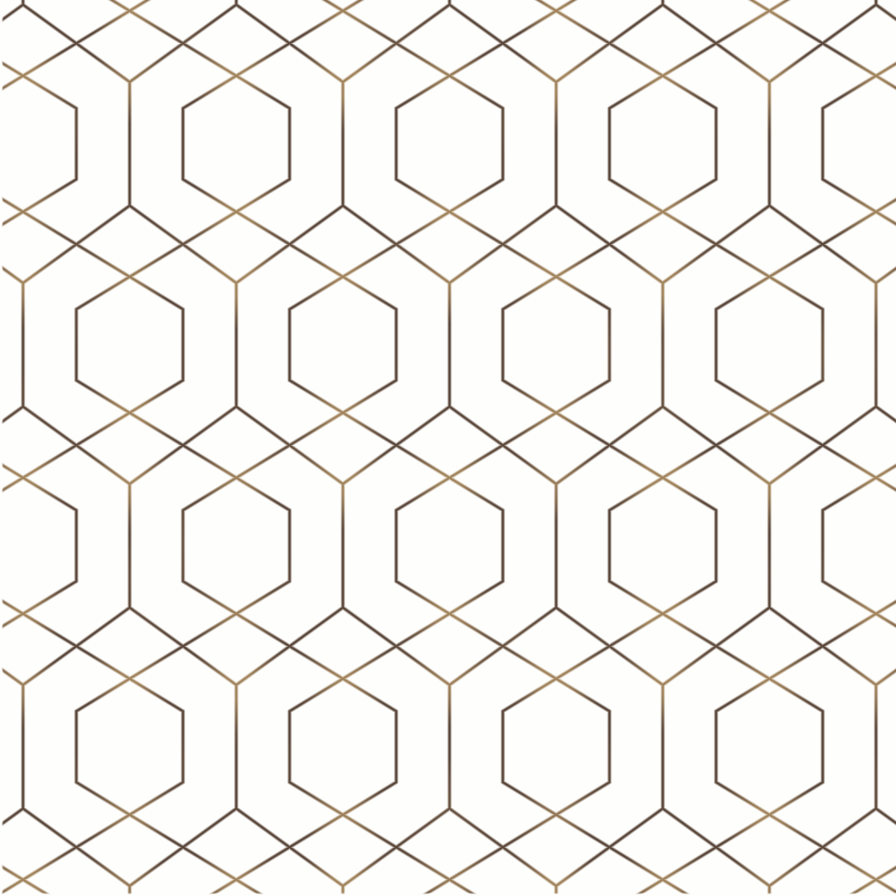
Write a three.js fragment shader that draws this pattern.

```glsl
// Thin bronze line lattice: honeycomb outlines interlaced with small hexagons on off-white.
varying vec2 vUv;

const vec2 CELL = vec2(0.2380, 0.2243);    // column pitch, row pitch
const vec2 ORIGIN = vec2(0.2637, 0.8395);  // centre of one hexagon
const float SHOULDER = 0.0690;             // half height of the large upright sides
const float INNER_APEX = 0.0759;           // centre to tip of the small hexagon
const float HALF_WIDTH = 0.0016;
const float SOFTNESS = 0.0016;
const float MARGIN = 0.0028;               // bare strip at the left and lower edges
const float GLINT_RADIUS = 0.062;
const float TONE_SCALE = 9.0;
const float TONE_VARIATION = 0.45;
const vec3 PAPER = vec3(0.995, 0.995, 0.988);
const vec3 BRONZE = vec3(0.33, 0.25, 0.20);
const vec3 GOLD = vec3(0.62, 0.50, 0.34);

vec2 hashGradient(vec2 i) {
  float h = fract(sin(dot(i, vec2(127.1, 311.7))) * 4375.85);
  return vec2(cos(h * 6.2832), sin(h * 6.2832));
}

float gradientNoise(vec2 p) {
  vec2 i = floor(p), f = fract(p);
  vec2 u = f * f * f * (f * (f * 6.0 - 15.0) + 10.0);
  float a = dot(hashGradient(i), f);
  float b = dot(hashGradient(i + vec2(1.0, 0.0)), f - vec2(1.0, 0.0));
  float c = dot(hashGradient(i + vec2(0.0, 1.0)), f - vec2(0.0, 1.0));
  float d = dot(hashGradient(i + vec2(1.0, 1.0)), f - vec2(1.0, 1.0));
  return mix(mix(a, b, u.x), mix(c, d, u.x), u.y);
}

float segment(vec2 p, vec2 a, vec2 b) {
  vec2 ap = p - a, ab = b - a;
  return length(ap - ab * clamp(dot(ap, ab) / dot(ab, ab), 0.0, 1.0));
}

// Position relative to the nearest centre of a lattice with two rows per period
vec2 wrapCell(vec2 p) {
  vec2 period = vec2(CELL.x, 2.0 * CELL.y);
  return (fract(p / period + 0.5) - 0.5) * period;
}

// Distance to the lines of one cell, mirrored into a single quadrant
float cellLines(vec2 p) {
  vec2 q = abs(p);
  vec2 outerCorner = vec2(0.5 * CELL.x, SHOULDER);
  vec2 innerCorner = vec2(0.25 * CELL.x, 2.0 * INNER_APEX - 0.5 * CELL.y);
  vec2 innerTip = vec2(0.0, INNER_APEX);

  // Large hexagon
  float d = segment(q, vec2(outerCorner.x, 0.0), outerCorner);
  d = min(d, segment(q, outerCorner, vec2(0.0, CELL.y - SHOULDER)));

  // Small hexagon, with its slanted sides running on to the next row
  d = min(d, segment(q, vec2(innerCorner.x, 0.0), innerCorner));
  d = min(d, segment(q, innerCorner, innerTip));
  return min(d, segment(q, innerTip, vec2(0.5 * CELL.x, CELL.y - INNER_APEX)));
}

// Distance to the places where the metal catches light
float glintDistance(vec2 p) {
  float tips = length(vec2(p.x, abs(p.y) - INNER_APEX));
  float valley = length(p + vec2(0.0, CELL.y - SHOULDER));
  return min(tips, valley);
}

void main() {
  vec2 p = vUv - ORIGIN;
  vec2 evenRow = wrapCell(p);
  vec2 oddRow = wrapCell(p - vec2(0.5, 1.0) * CELL);

  float d = min(cellLines(evenRow), cellLines(oddRow));
  float line = 1.0 - smoothstep(HALF_WIDTH - SOFTNESS, HALF_WIDTH + SOFTNESS, d);
  line *= smoothstep(MARGIN - SOFTNESS, MARGIN + SOFTNESS, min(vUv.x, vUv.y));

  // Gold at the glints, bronze elsewhere, with slight drift across the canvas
  float g = min(glintDistance(evenRow), glintDistance(oddRow));
  float shine = 1.0 - smoothstep(0.0, GLINT_RADIUS, g);
  float tone = shine + TONE_VARIATION * gradientNoise(vUv * TONE_SCALE);
  vec3 ink = mix(BRONZE, GOLD, clamp(tone, 0.0, 1.0));

  gl_FragColor = vec4(mix(PAPER, ink, line), 1.0);
}
```
